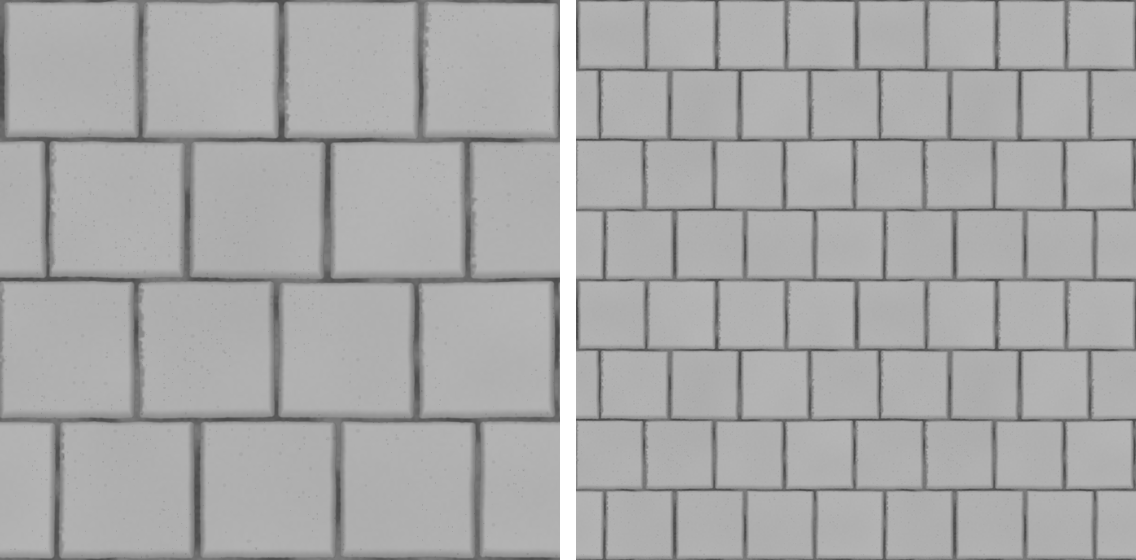
Left, the tile; right, the same tile 2 across and 2 down.
This texture is drawn by a Shadertoy shader. Its source:

```glsl
// Worn grey square tiles in four staggered rows, with soft bevels and thin dark joints.

// Integer hash giving two values in 0..1
vec2 hash2(vec2 cell, uint salt) {
    uvec2 v = uvec2(cell) * 1664525u + 1013904223u + salt * 747796405u;
    v.x += v.y * 1664525u;
    v.y += v.x * 1664525u;
    v ^= v >> 16u;
    v.x += v.y * 1664525u;
    v.y += v.x * 1664525u;
    v ^= v >> 16u;
    return vec2(v >> 8u) / 16777216.0;
}

// Value noise that wraps after a whole number of cells
float noise(vec2 uv, vec2 period, uint salt) {
    vec2 p = uv * period, i = floor(p), f = fract(p);
    f = f * f * (3.0 - 2.0 * f);
    float a = hash2(mod(i, period), salt).x;
    float b = hash2(mod(i + vec2(1, 0), period), salt).x;
    float c = hash2(mod(i + vec2(0, 1), period), salt).x;
    float d = hash2(mod(i + 1.0, period), salt).x;
    return mix(mix(a, b, f.x), mix(c, d, f.x), f.y);
}

float roundedBox(vec2 p, vec2 halfSize, float radius) {
    vec2 q = abs(p) - halfSize + radius;
    return length(max(q, 0.0)) + min(max(q.x, q.y), 0.0) - radius;
}

// Sparse pits, gathered into loose patches
float pits(vec2 uv, float count, uint salt) {
    vec2 p = uv * count, cell = mod(floor(p), count);
    vec2 place = hash2(cell, salt), kind = hash2(cell, salt + 1u);
    vec2 offset = fract(p) - mix(vec2(0.35), vec2(0.65), place);
    offset.x *= 0.8 + 0.7 * place.y;
    float patches = noise(uv, vec2(13), salt + 2u);
    float present = step(kind.x, 0.16 * smoothstep(0.4, 0.9, patches) + 0.012);
    float radius = 0.1 + 0.2 * kind.y;
    return present * (1.0 - smoothstep(radius * 0.4, radius + 0.08, length(offset)));
}

void mainImage(out vec4 fragColor, in vec2 fragCoord) {
    vec2 uv = fragCoord / iResolution.xy;
    float pixel = 4.0 / iResolution.y;

    // Staggered layout, rows counted from the bottom
    vec2 grid = uv * 4.0;
    int row = int(mod(floor(grid.y), 4.0));
    grid.x -= vec4(0.41, -0.02, 0.34, 0.01)[row];
    vec2 id = mod(floor(grid), 4.0);
    vec2 p = fract(grid) - 0.5;

    // Each tile is slightly turned, shifted and resized
    vec2 turn = hash2(id, 1u) - 0.5, shift = hash2(id, 2u) - 0.5;
    vec2 tone = hash2(id, 3u), wear = hash2(id, 4u);
    p += turn.x * 0.02 * vec2(-p.y, p.x) - shift * vec2(0.01, 0.006);
    vec2 halfSize = vec2(0.486, 0.489) - 0.005 * hash2(id, 5u);

    // Uneven outline
    vec2 wobble = vec2(noise(uv, vec2(24), 6u), noise(uv, vec2(24), 7u)) - 0.5;
    float grit = noise(uv, vec2(160), 8u) - 0.5;
    vec2 q = p + wobble * 0.009 + grit * 0.004;
    float edge = roundedBox(q, halfSize, 0.025);

    // Bevels: wide and dark at the sides, soft below, narrow above
    float chips = grit * 0.035 * step(0.6, wear.x) * smoothstep(0.35, 0.7, noise(uv, vec2(19), 9u));
    float left = halfSize.x + q.x + chips;
    float right = halfSize.x - q.x + grit * 0.006;
    float below = halfSize.y + q.y;
    float above = halfSize.y - q.y;
    float bevel = 0.17 * (1.0 - smoothstep(0.008, 0.05, left));
    bevel = max(bevel, 0.18 * (1.0 - smoothstep(0.004, 0.055, right)));
    bevel = max(bevel, 0.13 * (1.0 - smoothstep(0.0, 0.075, below)));
    bevel = max(bevel, 0.10 * (1.0 - smoothstep(0.0, 0.035, above)));

    // Face: faint slope of light, clouding and pits
    float face = 0.692 + (tone.x - 0.5) * 0.014;
    face += dot(p, vec2(0.018, 0.012) * (tone - 0.3));
    face += (noise(uv, vec2(9), 10u) - 0.5) * 0.018;
    face += (noise(uv, vec2(150), 11u) - 0.5) * 0.008;
    face -= 0.05 * pits(uv, 128.0, 12u) + 0.035 * pits(uv, 71.0, 16u);
    float tile = face - bevel;

    // Rim darkens towards the joint, which is filled unevenly
    tile -= 0.07 * smoothstep(-0.012, 0.002, edge);
    float fill = noise(uv, vec2(22), 20u);
    float joint = mix(0.32, 0.47, smoothstep(0.2, 0.85, fill)) + grit * 0.05;

    float cover = 1.0 - smoothstep(-0.5 * pixel - 0.003, 0.5 * pixel + 0.003, edge);
    fragColor = vec4(vec3(mix(joint, tile, cover)), 1.0);
}
```
